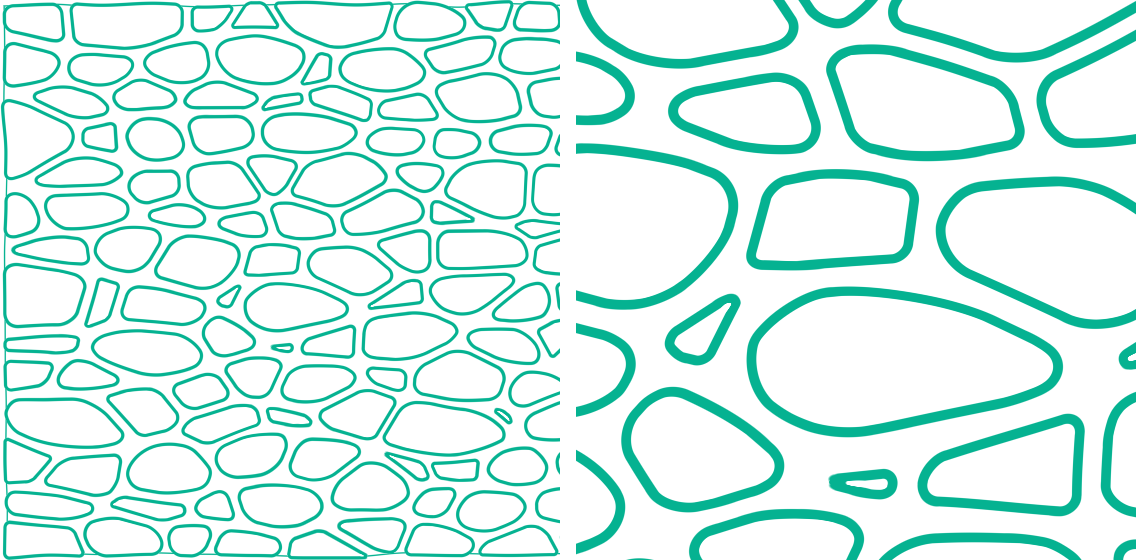
Left: the whole. Right: its middle third, enlarged.
Reproduce this pattern procedurally as a Shadertoy shader.

```glsl
// Dry stone wall: outlined, rounded stones of mixed size with white joints.

const vec3 PAPER = vec3(1.0);
const vec3 INK = vec3(0.02, 0.70, 0.57);
const vec2 GRID = vec2(8.0, 14.0);   // stones across and up the canvas
const float STROKE = 0.0029;         // half width of an outline
const float FRAME_STROKE = 0.0012;   // half width of the border thread
const float FRAME_INSET = 0.010;

float hash(vec2 p, float seed) {
    return fract(sin(dot(p, vec2(127.1, 311.7)) + seed * 74.7) * 43758.5);
}

float noise(vec2 p, float seed) {
    vec2 i = floor(p), f = fract(p);
    f = f * f * (3.0 - 2.0 * f);
    float low = mix(hash(i, seed), hash(i + vec2(1, 0), seed), f.x);
    float high = mix(hash(i + vec2(0, 1), seed), hash(i + vec2(1, 1), seed), f.x);
    return mix(low, high, f.y);
}

// The wall is closed on the left, bottom and top, and runs on to the right.
bool inWall(vec2 id) {
    return id.x >= 0.0 && id.y >= 0.0 && id.y < GRID.y;
}

// Centre in grid units (xy) and weight (z); heavier stones grow larger.
vec3 stoneAt(vec2 id) {
    vec2 jitter = (vec2(hash(id, 1.0), hash(id, 2.0)) - 0.5) * vec2(0.66, 0.6);
    float size = hash(id, 3.0);
    float stagger = 0.5 * mod(id.y, 2.0);
    return vec3(id + 0.5 + jitter + vec2(stagger, 0.0), 0.75 * size * size);
}

float power(vec2 p, vec3 stone) {
    vec2 d = p - stone.xy;
    return dot(d, d) - stone.z;
}

// Joint between two stones: inward normal (xy) and distance (z), canvas units.
vec3 joint(vec2 p, vec3 stone, vec3 other) {
    vec2 n = (stone.xy - other.xy) * GRID;
    float len = max(length(n), 0.001);
    return vec3(n / len, 0.5 * (power(p, other) - power(p, stone)) / len);
}

float borderDistance(vec2 q) {
    return min(q.x, min(q.y, 1.0 - q.y));
}

vec2 nearestStone(vec2 p) {
    vec2 base = floor(p), best = base;
    float least = 1e5;
    for (int y = -2; y <= 2; y++)
    for (int x = -2; x <= 2; x++) {
        vec2 id = base + vec2(x, y);
        if (!inWall(id)) continue;
        float d = power(p, stoneAt(id));
        if (d < least) { least = d; best = id; }
    }
    return best;
}

// Room around the stone's centre, which limits its corner radius.
float innerRadius(vec2 id, vec3 stone) {
    float room = borderDistance(stone.xy / GRID);
    for (int y = -2; y <= 2; y++)
    for (int x = -2; x <= 2; x++) {
        vec2 other = id + vec2(x, y);
        if (other == id || !inWall(other)) continue;
        room = min(room, joint(stone.xy, stone, stoneAt(other)).z);
    }
    return room;
}

// Adds one side to the rounded shape: gradient (xy) and squared depth (z).
vec3 addSide(vec3 sum, vec3 side, float reach) {
    float e = max(reach - side.z, 0.0);
    return sum + vec3(side.xy * e, e * e);
}

// Distance to the stone's rounded outline, positive inside.
float stoneDistance(vec2 q, vec2 id) {
    vec3 stone = stoneAt(id);
    float gap = mix(0.006, 0.0105, hash(id, 4.0));
    float room = 0.9 * (innerRadius(id, stone) - gap);
    float radius = max(min(mix(0.013, 0.035, hash(id, 5.0)), room), 0.007);
    float reach = radius + gap;

    vec3 sum = addSide(vec3(0.0), vec3(1.0, 0.0, q.x), reach);
    sum = addSide(sum, vec3(0.0, 1.0, q.y), reach);
    sum = addSide(sum, vec3(0.0, -1.0, 1.0 - q.y), reach);
    for (int y = -2; y <= 2; y++)
    for (int x = -2; x <= 2; x++) {
        vec2 other = id + vec2(x, y);
        if (other == id || !inWall(other)) continue;
        sum = addSide(sum, joint(q * GRID, stone, stoneAt(other)), reach);
    }
    float depth = sqrt(sum.z);
    float slope = length(sum.xy) / max(depth, 1e-5);
    return (radius - depth) / max(slope, 0.45);
}

float stroke(float d, float halfWidth, float pixel) {
    return 1.0 - smoothstep(halfWidth - 0.7 * pixel, halfWidth + 0.7 * pixel, abs(d));
}

void mainImage(out vec4 fragColor, in vec2 fragCoord) {
    float pixel = 1.0 / iResolution.y;
    vec2 uv = fragCoord * pixel;

    // A slight bend makes the sides look drawn by hand.
    vec2 bend = vec2(noise(uv * 11.0, 6.0), noise(uv * 11.0, 7.0)) - 0.5;
    vec2 q = uv + 0.008 * bend;

    float d = stoneDistance(q, nearestStone(q * GRID));
    float ink = stroke(d, STROKE, pixel);

    // Thin thread along the border, seen only in the joints.
    float thread = stroke(borderDistance(q) - FRAME_INSET, FRAME_STROKE, pixel);
    ink = max(ink, thread * step(d, 0.0));

    fragColor = vec4(mix(PAPER, INK, ink), 1.0);
}
```
